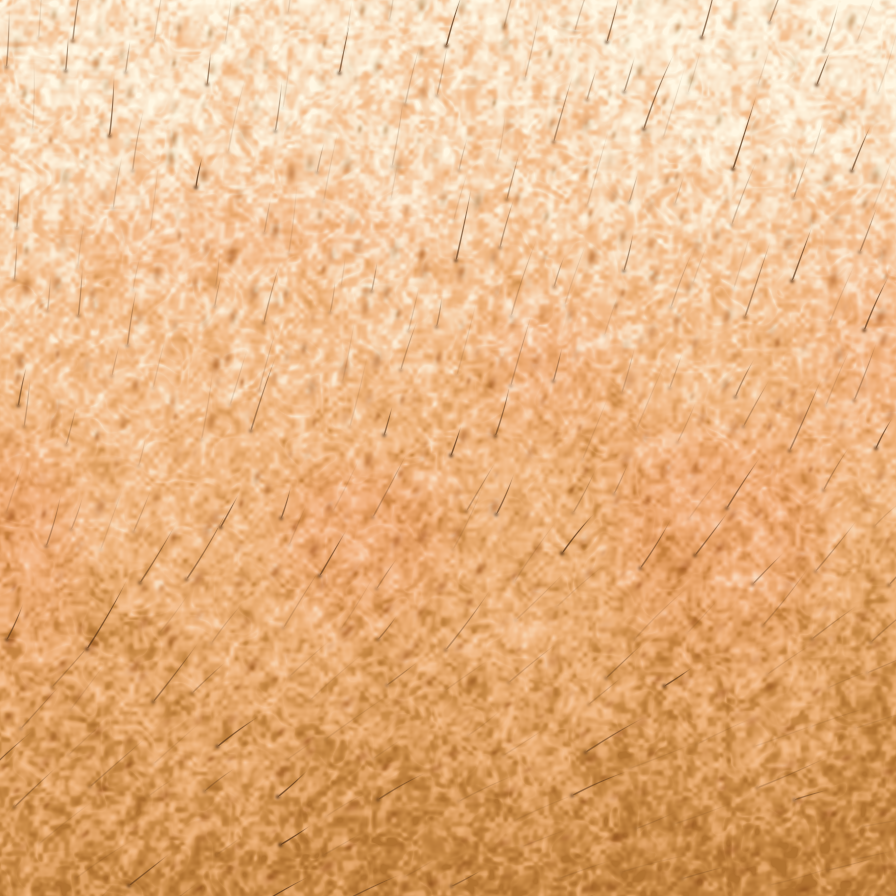
Write a WebGL 1 fragment shader that draws this texture.

```glsl
precision highp float;
// Close view of lit skin: a tone value runs from shade (bottom) to glare (top),
// is roughened by layered noise and mapped through a colour ramp. Pores and
// fine tapered hairs are scattered on jittered grids along a turning direction.
uniform vec2 u_resolution;

float hash(vec2 p) {
  return fract(sin(dot(p, vec2(127.1, 311.7))) * 43758.5453);
}

vec2 hash2(vec2 p) {
  return vec2(hash(p), hash(p + 57.3));
}

float noise(vec2 p) {
  vec2 i = floor(p), f = fract(p);
  f = f * f * (3.0 - 2.0 * f);
  return mix(mix(hash(i), hash(i + vec2(1, 0)), f.x),
             mix(hash(i + vec2(0, 1)), hash(i + vec2(1, 1)), f.x), f.y);
}

float linearStep(float a, float b, float t) {
  return clamp((t - a) / (b - a), 0.0, 1.0);
}

vec3 skinRamp(float t) {
  vec3 c = vec3(0.70, 0.45, 0.19);
  c = mix(c, vec3(0.80, 0.55, 0.28), linearStep(-0.22, 0.04, t));
  c = mix(c, vec3(0.87, 0.62, 0.37), linearStep(0.04, 0.18, t));
  c = mix(c, vec3(0.93, 0.69, 0.46), linearStep(0.18, 0.38, t));
  c = mix(c, vec3(0.96, 0.75, 0.56), linearStep(0.38, 0.59, t));
  c = mix(c, vec3(0.97, 0.82, 0.67), linearStep(0.59, 0.77, t));
  c = mix(c, vec3(0.98, 0.89, 0.78), linearStep(0.77, 0.93, t));
  return mix(c, vec3(1.0, 0.97, 0.89), linearStep(0.93, 1.2, t));
}

// Hairs stand upright at the top left and lie flat at the lower right
vec2 hairDirection(vec2 p) {
  float left = mix(42.0, 86.0, smoothstep(0.0, 0.7, p.y));
  float right = mix(8.0, 68.0, smoothstep(0.0, 0.6, p.y));
  float angle = radians(mix(left, right, p.x));
  return vec2(cos(angle), sin(angle));
}

// Fine grain, thread-like ridges and slanted streaks, centred on zero
float grain(vec2 p) {
  vec2 warp = vec2(noise(p * 40.0), noise(p * 40.0 + 19.0));
  float ridge = 1.0 - abs(2.0 * noise(p * 75.0 + warp * 2.0) - 1.0);
  vec2 slanted = vec2(0.87 * p.x - 0.5 * p.y, 0.5 * p.x + 0.87 * p.y);
  float g = 0.45 * (noise(p * 180.0 + warp) - 0.5);
  g += 0.28 * (noise(p * 95.0 + 31.0) - 0.5);
  g += 0.24 * (ridge - 0.65);
  return g + 0.2 * (noise(slanted * vec2(170.0, 42.0)) - 0.5);
}

// Soft dark pits, drawn out a little along the hair direction
float pores(vec2 p) {
  float shade = 0.0;
  vec2 cell = floor(p * 24.0);
  for (int y = -1; y <= 1; y++) {
    for (int x = -1; x <= 1; x++) {
      vec2 id = cell + vec2(x, y);
      vec2 root = (id + 0.1 + 0.8 * hash2(id + 3.7)) / 24.0;
      vec2 dir = hairDirection(root), d = p - root;
      vec2 local = vec2(dot(d, dir), dot(d, vec2(-dir.y, dir.x)));
      float size = mix(0.003, 0.0065, hash(id + 8.1));
      local /= size * vec2(1.4, 0.8);
      shade = max(shade, exp(-dot(local, local)) * mix(0.1, 0.75, hash(id + 5.9)));
    }
  }
  return shade;
}

// Thin bent strokes that taper from a dark root; most of them are faint
float hairs(vec2 p) {
  float shade = 0.0, px = 0.7 / u_resolution.y;
  vec2 cell = floor(p * 15.0);
  for (int y = -2; y <= 1; y++) {
    for (int x = -2; x <= 1; x++) {
      vec2 id = cell + vec2(x, y);
      vec2 root = (id + 0.1 + 0.8 * hash2(id + 21.4)) / 15.0;
      vec2 dir = hairDirection(root + 0.12 * (hash2(id + 2.2) - 0.5)), d = p - root;
      float len = mix(0.035, 0.095, hash(id + 11.8));
      float along = dot(d, dir) / len;
      float bend = 0.16 * (hash(id + 33.1) - 0.5) * len * along * along;
      float across = abs(dot(d, vec2(-dir.y, dir.x)) - bend);
      float width = 0.0009 * (1.0 - 0.6 * clamp(along, 0.0, 1.0));
      float stroke = 1.0 - smoothstep(width - px, width + px, across);
      stroke *= smoothstep(-0.03, 0.03, along) * (1.0 - smoothstep(0.55, 1.0, along));
      float dark = mix(0.12, 0.95, pow(hash(id + 14.6), 3.0));
      float pit = 0.8 * exp(-dot(d, d) / 0.000008);
      shade = max(shade, dark * max(stroke, pit));
    }
  }
  return shade;
}

void main() {
  vec2 p = gl_FragCoord.xy / u_resolution.y;

  // Light falling from above, with blotches and pale flecks
  float tone = p.y + 0.25 * (p.x - 0.5) * (p.y - 0.6);
  tone += 0.14 * (noise(p * 7.0) - 0.5) + 0.16 * (noise(p * 26.0 + 5.0) - 0.5);
  tone += 0.16 * smoothstep(0.8, 0.97, noise(p * 34.0 + 71.0));
  vec3 color = skinRamp(tone + grain(p));

  // Rosy patches across the middle
  float middle = smoothstep(0.15, 0.45, p.y) * (1.0 - smoothstep(0.6, 0.85, p.y));
  color -= vec3(0.0, 0.035, 0.03) * middle * smoothstep(0.4, 0.8, noise(p * 5.0 + 9.0));

  color = mix(color, color * vec3(0.78, 0.64, 0.47), pores(p));
  color = mix(color, vec3(0.36, 0.21, 0.09), 0.85 * hairs(p));
  gl_FragColor = vec4(color, 1.0);
}
```
